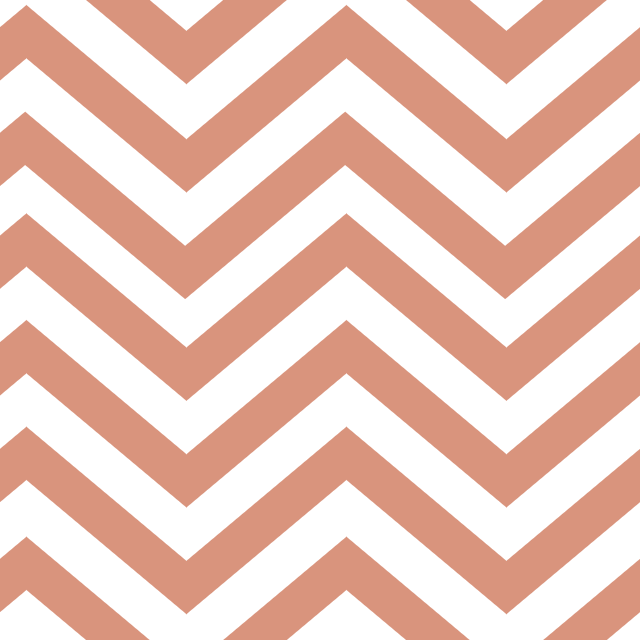
Give the GLSL for this pattern, as a three.js fragment shader.

```glsl
// Terracotta chevron bands on white, two zigzags across and six bands down.
varying vec2 vUv;

// Triangle wave: 0 at the peaks, 1 at the troughs, two periods across
float zigzag(float x) {
  return 2.0 * abs(fract(2.0 * x + 0.5) - 0.5);
}

// Signed distance to one band, counted from the top and wrapped vertically
float bandDistance(vec2 p, float band) {
  // Slight unevenness in the placement of the bands
  float lift = 0.0078 * step(1.5, band) - 0.0052 * step(4.5, band);
  float shift = band == 1.0 ? -0.002 : 0.0;

  float centre = 0.9505 - band / 6.0 + lift - 0.2096 * zigzag(p.x - 0.0413 - shift);
  float offset = abs(fract(p.y - centre + 0.5) - 0.5);
  // Divide by the length of the slope vector to get the perpendicular distance
  return (offset - 1.0 / 24.0) / length(vec2(1.0, 4.0 * 0.2096));
}

void main() {
  float d = 1.0;
  for (int i = 0; i < 6; i++) {
    d = min(d, bandDistance(vUv, float(i)));
  }

  // Edge softened over one pixel
  float coverage = clamp(0.5 - d / fwidth(vUv.y), 0.0, 1.0);
  vec3 white = vec3(1.0);
  vec3 terracotta = vec3(0.85, 0.58, 0.49);
  gl_FragColor = vec4(mix(white, terracotta, coverage), 1.0);
}
```
